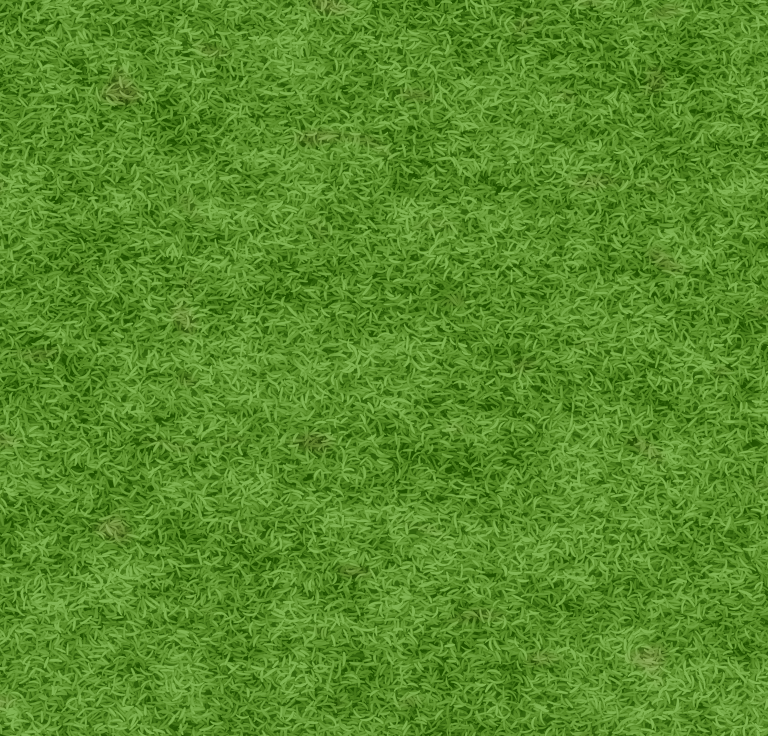
Reproduce this texture procedurally as a Shadertoy shader.

```glsl
#define LAYERS 7
#define CELL 0.0125
#define BLADE_WIDTH 0.135
#define SOFTNESS 0.085
#define BEND 0.55
#define FLATNESS 0.22
#define SHADOW 0.20
#define TONE_SPREAD 0.40
#define PATCHINESS 0.24
#define SHADE_COLOR vec3(0.13, 0.32, 0.00)
#define GRASS_COLOR vec3(0.335, 0.535, 0.14)
#define TIP_COLOR vec3(0.51, 0.71, 0.325)

const float PI = 3.14159;

vec4 hash4(vec3 p) {
    vec4 q = fract(p.xyzx * vec4(0.1031, 0.1030, 0.0973, 0.1099));
    q += dot(q, q.wzxy + 33.33);
    return fract((q.xxyz + q.yzzw) * q.zywx);
}

float gradientDot(vec2 corner, vec2 offset) {
    float a = 2.0 * PI * hash4(vec3(corner + 70.0, 5.0)).x;
    return dot(vec2(cos(a), sin(a)), offset);
}

float gradientNoise(vec2 p) {
    vec2 i = floor(p), f = p - i;
    vec2 u = f * f * f * (f * (f * 6.0 - 15.0) + 10.0);
    vec2 e = vec2(0.0, 1.0);
    float low = mix(gradientDot(i, f), gradientDot(i + e.yx, f - e.yx), u.x);
    float high = mix(gradientDot(i + e.xy, f - e.xy), gradientDot(i + 1.0, f - 1.0), u.x);
    return mix(low, high, u.y);
}

// Distance to the spine of a bent blade; x = along, y = across
vec2 bladeSpace(vec2 p, float angle, float bend) {
    float c = cos(angle), s = sin(angle);
    vec2 q = vec2(c * p.x + s * p.y, c * p.y - s * p.x);
    q.y += bend * (q.x * q.x - 0.15);
    return q;
}

// Paint one layer of scattered blades over the tone below
float paintLayer(float tone, vec2 p, float layer, float soft) {
    vec2 g = p / CELL + layer * vec2(17.37, 9.61);
    vec2 cell = floor(g);
    float height = layer / float(LAYERS - 1);
    for (int y = -1; y <= 1; y++)
    for (int x = -1; x <= 1; x++) {
        vec2 id = cell + vec2(x, y);
        vec4 place = hash4(vec3(id + 50.0, layer + 1.0));
        vec4 look = hash4(vec3(id + 50.0, layer + 31.0));
        float angle = PI * (place.z - 0.5);
        angle -= FLATNESS * sin(2.0 * angle);
        vec2 q = bladeSpace(g - id - place.xy, angle, BEND * (2.0 * look.x - 1.0));
        float halfLength = mix(0.45, 0.78, place.w);
        float along = q.x / halfLength;
        float width = BLADE_WIDTH * mix(0.75, 1.2, look.y) * (1.0 - 0.35 * along * along);
        float d = length(vec2(max(abs(q.x) - halfLength, 0.0), q.y));
        float shadow = 1.0 - smoothstep(0.0, 0.36, d);
        float cover = 1.0 - smoothstep(width - soft, width + soft, d);
        float bladeTone = 0.17 + 0.64 * height + TONE_SPREAD * (look.z - 0.5);
        bladeTone += 0.08 * along * (look.w - 0.5);
        tone *= 1.0 - SHADOW * shadow;
        tone = mix(tone, bladeTone, cover);
    }
    return tone;
}

void mainImage(out vec4 fragColor, in vec2 fragCoord) {
    vec2 p = fragCoord / iResolution.y;
    float soft = max(SOFTNESS, 0.6 / (iResolution.y * CELL));

    float tone = 0.06;
    for (int i = 0; i < LAYERS; i++) tone = paintLayer(tone, p, float(i), soft);

    // Broad, sideways-stretched patches and small clumps
    float patches = 0.8 * gradientNoise(p * vec2(4.0, 9.0))
                  + gradientNoise(p * vec2(13.0, 27.0) + 7.3)
                  + gradientNoise(p * vec2(32.0, 48.0) + 19.1);
    tone = clamp(tone + 0.03 + PATCHINESS * patches, 0.0, 1.0);

    vec3 color = mix(SHADE_COLOR, GRASS_COLOR, min(tone * 2.0, 1.0));
    color = mix(color, TIP_COLOR, max(tone * 2.0 - 1.0, 0.0));

    // Rare dry spots
    float dry = smoothstep(0.32, 0.65, gradientNoise(p * vec2(11.0, 17.0) + 41.7));
    color += dry * vec3(0.05, -0.03, 0.04);
    fragColor = vec4(color, 1.0);
}
```
